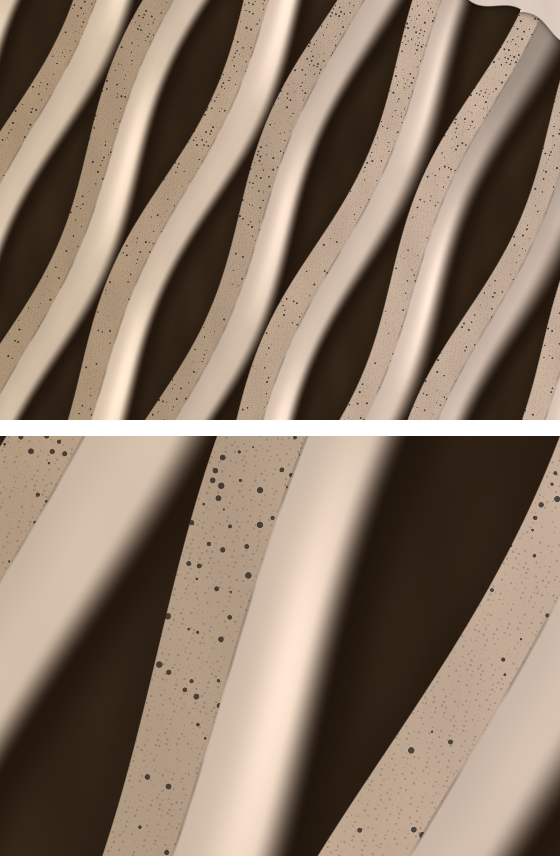
Top, the full canvas; bottom, a detail of the centre.
Give the GLSL for this pattern, as a Shadertoy shader.

```glsl
const float TAU = 6.2831853;

// Layout, in canvas heights
const float TILT = 0.411;          // lean of the ribs, radians
const float PITCH = 0.197;         // distance between ribs
const float FIRST_RIB = 0.127;
const float WAVE_LENGTH = 0.983;
const float WAVE_CREST = 0.925;
const float PANEL_END = 1.376;
const float SCALLOP = 0.016;

// Rib profile: offset from the rib start, and sideways swing
const vec2 LEFT_EDGE = vec2(0.0, 0.028);
const vec2 SEAM = vec2(0.060, 0.020);
const vec2 RIGHT_EDGE = vec2(0.141, 0.029);

// Surface detail
const float PIT_CELLS = 105.0;
const float GRAIN_CELLS = 260.0;

// Colours
const vec3 FLAT_WARM = vec3(0.66, 0.565, 0.46);
const vec3 FLAT_PALE = vec3(0.77, 0.68, 0.605);
const vec3 ROUND_WARM = vec3(0.81, 0.73, 0.64);
const vec3 ROUND_PALE = vec3(0.83, 0.75, 0.69);
const vec3 SHEEN = vec3(0.14, 0.135, 0.13);
const vec3 GAP_DEEP = vec3(0.13, 0.085, 0.05);
const vec3 GAP_LIT = vec3(0.205, 0.15, 0.095);
const vec3 WALL = vec3(0.86, 0.79, 0.745);

float hash(vec2 p) {
    return fract(sin(dot(p, vec2(127.1, 311.7))) * 4375.85);
}

// Alternate ribs run in opposite phase
float wavePhase(float along, float rib) {
    return TAU * ((along - WAVE_CREST) / WAVE_LENGTH + 0.5 * rib);
}

float edgeAt(vec2 edge, float along, float rib) {
    return FIRST_RIB + PITCH * rib + edge.x + edge.y * cos(wavePhase(along, rib));
}

// Cellular pits: one jittered hole in some of the cells
float pits(vec2 p, float cells, float density, float pixel) {
    vec2 cell = floor(p * cells);
    vec2 centre = 0.3 + 0.4 * vec2(hash(cell), hash(cell + 17.3));
    float radius = mix(0.08, 0.27, hash(cell + 41.7));
    float d = length(fract(p * cells) - centre) - radius;
    float soft = pixel * cells;
    return step(hash(cell + 73.1), density) * (1.0 - smoothstep(-0.5 * soft, 0.5 * soft, d));
}

// Slow mottling from layered sines
float mottle(vec2 p) {
    return (sin(p.x * 31.0 + 2.0 * sin(p.y * 9.0))
          + sin(p.y * 23.0 + 3.0 * sin(p.x * 17.0))
          + sin(dot(p, vec2(67.0, 41.0)))) / 3.0;
}

void mainImage(out vec4 fragColor, in vec2 fragCoord) {
    float pixel = 1.0 / iResolution.y;
    vec2 uv = fragCoord * pixel;
    vec2 side = vec2(cos(TILT), -sin(TILT));
    float across = dot(uv, side);
    float along = dot(uv, vec2(-side.y, side.x));
    vec2 local = vec2(across, along);

    // Rib whose left edge lies just before this point
    float rib = floor((across - FIRST_RIB) / PITCH) + 1.0;
    for (int i = 0; i < 2; i++) {
        if (across < edgeAt(LEFT_EDGE, along, rib)) rib -= 1.0;
    }
    float left = edgeAt(LEFT_EDGE, along, rib);
    float seam = edgeAt(SEAM, along, rib);
    float right = edgeAt(RIGHT_EDGE, along, rib);
    float next = edgeAt(LEFT_EDGE, along, rib + 1.0);
    float rightward = smoothstep(0.1, 1.1, uv.x);
    float cloud = mottle(local);

    // Shadowed gap
    float gapLight = smoothstep(right, right + 0.045, across)
                   * (1.0 - 0.35 * smoothstep(next - 0.03, next, across));
    vec3 gap = mix(GAP_DEEP, GAP_LIT, gapLight * (0.75 + 0.2 * cloud));

    // Flat pitted face
    float density = mix(0.12, 0.42, smoothstep(0.4, 1.0, uv.y) * (0.4 + 0.6 * rightward));
    vec3 face = mix(FLAT_WARM, FLAT_PALE, rightward);
    face *= 1.0 + 0.025 * cloud;
    face *= 1.0 - 0.6 * pits(local, PIT_CELLS, density, pixel);
    face *= 1.0 - 0.15 * pits(local + 3.7, GRAIN_CELLS, 0.5, pixel);

    // Rounded face, brightest where the curve turns to the light
    float t = (across - seam) / (right - seam);
    float turn = sin(wavePhase(along, rib));
    float streak = (t - 0.56) / 0.24;
    vec3 curved = mix(ROUND_WARM, ROUND_PALE, rightward);
    curved *= 0.97 + 0.06 * smoothstep(0.0, 0.5, t) + 0.035 * turn + 0.012 * cloud;
    curved += SHEEN * exp(-streak * streak) * max(turn, 0.0);
    curved *= 1.0 - 0.28 * smoothstep(0.9, 1.35, uv.x) * smoothstep(0.2, 0.9, uv.y);
    float penumbra = mix(0.32, 0.65, smoothstep(0.6, 1.3, uv.x));
    curved = mix(curved, gap, smoothstep(1.0 - penumbra, 1.06, t));

    // Join the faces along a thin, unevenly worn seam
    float tone = 0.98 + 0.04 * hash(vec2(rib, 5.0));
    vec3 ribColor = mix(face, curved, smoothstep(-pixel, pixel, across - seam)) * tone;
    float wear = 0.6 + 0.4 * sin(along * 43.0 + rib * 2.4 + sin(along * 91.0));
    float line = 1.0 - smoothstep(0.0006, 0.0006 + 1.5 * pixel, abs(across - seam));
    ribColor *= 1.0 - 0.17 * wear * line;
    vec3 color = mix(gap, ribColor, smoothstep(-0.5 * pixel, 1.5 * pixel, across - left));

    // Scalloped end of the panel with the wall beyond
    float end = PANEL_END + SCALLOP * cos(TAU * (across - seam + 0.02) / PITCH);
    float beyond = along - end;
    color *= 1.0 - 0.45 * exp(-abs(beyond) / 0.006);
    color = mix(color, WALL * (1.0 + 0.02 * cloud), smoothstep(-pixel, pixel, beyond));

    fragColor = vec4(clamp(color, 0.0, 1.0), 1.0);
}
```
